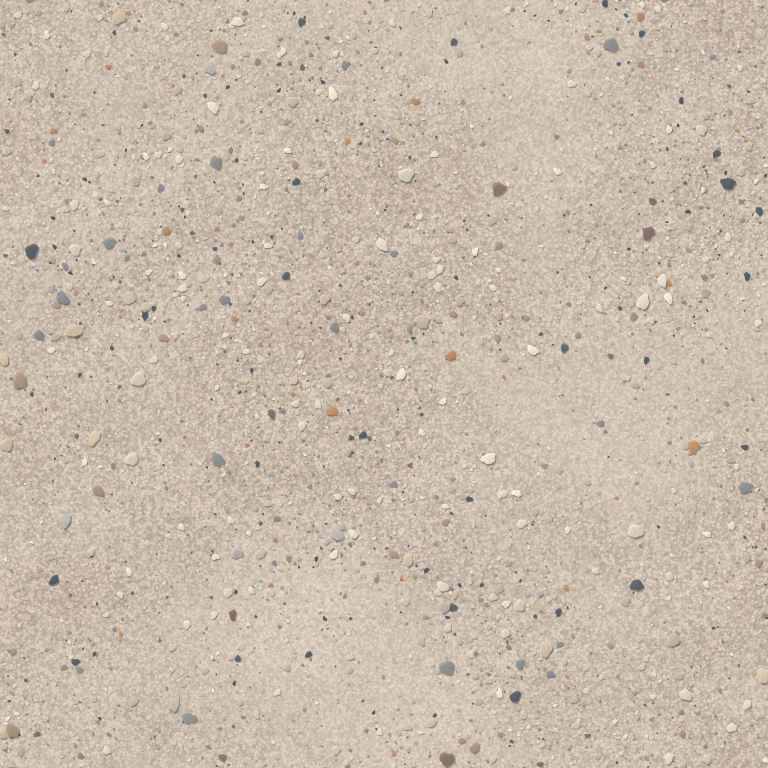
A three.js fragment shader for this texture:

```glsl
// Pale beach sand strewn with small rounded pebbles, seen from above.
// Layered sines tint broad patches, cellular noise makes the grains, and
// jittered grids scatter shaded stones in four sizes, smallest first.
varying vec2 vUv;

vec2 hash2(vec2 p) {
  vec3 q = fract(p.xyx * vec3(0.1031, 0.1030, 0.0973));
  q += dot(q, q.yzx + 33.33);
  return fract((q.xx + q.yz) * q.zy);
}

// Broad uneven patches, roughly -1 to 1
float patches(vec2 p) {
  float sum = 0.0;
  float weight = 0.5;
  p = p * 5.0 + vec2(1.7, 4.1);
  for (int i = 0; i < 5; i++) {
    p += 0.6 * sin(p.yx * 1.3 + float(i) * 2.1);
    sum += weight * sin(p.x + 1.0) * cos(p.y * 1.2 - p.x * 0.4);
    p = mat2(0.8, 0.6, -0.6, 0.8) * p * 1.8;
    weight *= 0.62;
  }
  return sum;
}

// Cellular grains: x is the distance to the nearest grain, y its random shade
vec2 grains(vec2 p) {
  vec2 base = floor(p);
  vec2 nearest = vec2(9.0, 0.0);
  for (int y = -1; y <= 1; y++) {
    for (int x = -1; x <= 1; x++) {
      vec2 cell = base + vec2(float(x), float(y));
      float d = length(cell + hash2(cell) - p);
      if (d < nearest.x) nearest = vec2(d, hash2(cell + 71.0).x);
    }
  }
  return nearest;
}

// Signed distance to a lumpy, elongated stone
float stone(vec2 p, float radius, float turn, float lump) {
  float c = cos(turn);
  float s = sin(turn);
  p = mat2(c, -s, s, c) * p;
  p.y *= 1.1 + 0.55 * lump;
  float angle = atan(p.y, p.x);
  float outline = 1.0 + 0.10 * sin(3.0 * angle + lump * 40.0)
                + 0.05 * sin(5.0 * angle + lump * 90.0);
  return length(p) - radius * outline;
}

// Mostly cream and grey, with some tan, rust, plum and slate
vec3 stoneColour(float pick) {
  vec3 colour = vec3(0.93, 0.89, 0.83);
  if (pick > 0.34) colour = vec3(0.86, 0.79, 0.69);
  if (pick > 0.54) colour = vec3(0.77, 0.75, 0.72);
  if (pick > 0.70) colour = vec3(0.70, 0.60, 0.52);
  if (pick > 0.79) colour = vec3(0.56, 0.57, 0.58);
  if (pick > 0.88) colour = vec3(0.78, 0.57, 0.40);
  if (pick > 0.91) colour = vec3(0.54, 0.43, 0.41);
  if (pick > 0.94) colour = vec3(0.32, 0.36, 0.40);
  return colour;
}

// One grid of scattered stones with soft shadows, laid over the ground
vec3 scatter(vec3 ground, vec2 uv, float cells, float amount, float size, float seed) {
  vec2 base = floor(uv * cells);
  for (int y = -1; y <= 1; y++) {
    for (int x = -1; x <= 1; x++) {
      vec2 cell = base + vec2(float(x), float(y));
      vec2 jitter = hash2(cell + seed);
      vec2 chance = hash2(cell + seed + 57.0);
      vec2 form = hash2(cell + seed + 131.0);
      vec2 tint = hash2(cell + seed + 223.0);
      vec2 centre = (cell + 0.1 + 0.8 * jitter) / cells;
      float crowd = 0.35 + 1.3 * smoothstep(-0.5, 0.6, patches(centre.yx * 1.4 + 3.0));
      if (chance.x > amount * crowd) continue;

      vec2 p = uv - centre;
      float radius = size * mix(0.5, 1.0, form.x * form.x);
      float turn = chance.y * 6.2832;
      float d = stone(p, radius, turn, form.y);
      float shade = stone(p + vec2(-0.16, 0.26) * radius, radius, turn, form.y);
      ground *= 1.0 - 0.30 * smoothstep(0.0015, -0.0015, shade);

      // Lit from the upper left, with a faint mottle
      float light = 1.0 + 0.07 * dot(p, vec2(-0.6, 0.8)) / radius;
      light += 0.06 * (tint.y - 0.5) + 0.025 * sin(uv.x * 900.0 + 3.0 * sin(uv.y * 700.0));
      float cover = smoothstep(0.0009, -0.0009, d) * mix(0.6, 1.0, sqrt(form.y));
      ground = mix(ground, stoneColour(tint.x) * light, cover);
    }
  }
  return ground;
}

void main() {
  // Sand tone: broad patches and faint slanting drifts
  float broad = patches(vUv);
  float drift = sin(dot(vUv, vec2(-14.0, 31.0)) + 3.0 * patches(vUv * 0.8 + 5.0));
  vec3 colour = vec3(0.800, 0.745, 0.685);
  colour += vec3(0.040, 0.045, 0.046) * broad + 0.008 * drift;

  // Fine and coarse grains with dark gaps between them
  vec2 fine = grains(vUv * 270.0);
  vec2 coarse = grains(vUv * 135.0 + 40.0);
  float rough = 1.0 - 0.35 * smoothstep(-0.3, 0.5, broad);
  colour += rough * (0.13 * (fine.y - 0.5) - 0.12 * (fine.x - 0.42));
  colour += rough * 0.05 * (coarse.y - 0.5);

  // Grit first, then ever larger pebbles
  colour = scatter(colour, vUv, 170.0, 0.20 * rough, 0.0019, 11.0);
  colour = scatter(colour, vUv, 95.0, 0.24, 0.0032, 37.0);
  colour = scatter(colour, vUv, 52.0, 0.23, 0.0060, 83.0);
  colour = scatter(colour, vUv, 27.0, 0.20, 0.0105, 149.0);
  gl_FragColor = vec4(clamp(colour, 0.0, 1.0), 1.0);
}
```
